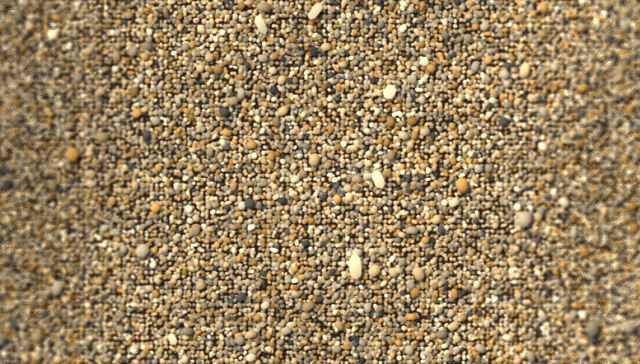
This texture is drawn by a Shadertoy shader. Its source:

```glsl
// Coarse sunlit sand with scattered pebbles and shell chips, in shallow focus.

const vec2  LIGHT_DIR = vec2(-0.75, 0.66);
const vec3  BED    = vec3(0.20, 0.14, 0.09);
const vec3  TAN    = vec3(0.84, 0.71, 0.50);
const vec3  GREY   = vec3(0.74, 0.67, 0.55);
const vec3  OCHRE  = vec3(0.82, 0.60, 0.30);
const vec3  CREAM  = vec3(0.98, 0.90, 0.72);
const vec3  SLATE  = vec3(0.34, 0.34, 0.33);
const vec3  SHELL  = vec3(1.04, 0.96, 0.76);
const float EXPOSURE    = 1.09;
const float SHARP_BLUR  = 0.0026;  // lens blur radius in the focused band
const float EDGE_BLUR   = 0.0050;  // extra blur towards the sides
const float SHADOW      = 0.60;
const int   LENS_TAPS   = 10;

vec3 hash3(vec2 p) {
    vec3 q = fract(vec3(p.xyx) * vec3(0.1031, 0.1030, 0.0973));
    q += dot(q, q.yxz + 33.33);
    return fract((q.xxy + q.yzz) * q.zyx);
}

mat2 rotation(float a) {
    float c = cos(a), s = sin(a);
    return mat2(c, -s, s, c);
}

// Mineral mix: mostly tan and grey, some ochre and cream, a little slate.
vec3 mineral(float pick, float tone) {
    vec3 c = TAN;
    c = mix(c, GREY,  step(0.40, pick));
    c = mix(c, OCHRE, step(0.66, pick));
    c = mix(c, CREAM, step(0.82, pick));
    c = mix(c, SLATE, step(0.94, pick));
    return c * mix(0.78, 1.22, tone);
}

// Lays one cellular layer of rounded grains, with their shadows, over col.
void layGrains(vec2 p, float cells, float cover, vec2 radii,
               float stretch, float shellMix, float seed, inout vec3 col) {
    vec2 g = p * cells + seed;
    vec2 home = floor(g);
    float nearest = 9.0, shadow = 0.0, slope = 0.0;
    vec3 grainColor = BED;
    for (int j = -1; j <= 1; j++)
    for (int i = -1; i <= 1; i++) {
        vec2 cell = home + vec2(i, j);
        vec3 place = hash3(cell + seed * 3.1);
        if (place.z > cover) continue;
        vec3 form = hash3(cell + seed * 5.7 + 41.0);
        float radius = mix(radii.x, radii.y, form.y * form.y);
        vec2 d = (g - cell - 0.2 - 0.6 * place.xy) / radius;
        mat2 turn = rotation(6.2832 * form.x);
        vec2 squash = vec2(1.0 / (1.0 + stretch * form.z), 1.0 + 0.5 * stretch * form.z);
        vec2 q = turn * d * squash;
        // Mix a round and a faceted outline for irregular grains
        float facet = max(abs(q.x) * 0.95 + abs(q.y) * 0.4, abs(q.y) * 1.08);
        float dist = mix(length(q), facet, 0.6);
        vec2 shadowPos = turn * (d + LIGHT_DIR * 0.55) * squash;
        shadow = max(shadow, 1.0 - smoothstep(0.6, 1.15, length(shadowPos)));
        if (dist < nearest) {
            nearest = dist;
            slope = dot(d, LIGHT_DIR);
            float pick = fract(form.z * 7.31 + place.x * 3.7);
            float tone = fract(form.x * 5.13 + place.y);
            grainColor = mix(mineral(pick, tone), SHELL, shellMix);
        }
    }
    float dome = sqrt(max(0.0, 1.0 - nearest * nearest));
    float shade = 0.62 + 0.34 * dome + 0.27 * clamp(slope, -1.0, 1.0);
    shade = mix(shade, 0.95 + 0.1 * clamp(slope, -1.0, 1.0), shellMix);
    col *= 1.0 - SHADOW * shadow;
    col = mix(col, grainColor * shade, 1.0 - smoothstep(0.86, 1.04, nearest));
}

vec3 sand(vec2 p) {
    vec3 col = BED;
    layGrains(p, 78.0, 1.00, vec2(0.42, 0.72), 0.35, 0.0, 11.0, col);
    layGrains(p, 60.0, 0.50, vec2(0.32, 0.58), 0.40, 0.0, 23.0, col);
    layGrains(p, 34.0, 0.17, vec2(0.28, 0.46), 0.35, 0.0, 37.0, col);
    layGrains(p, 17.0, 0.08, vec2(0.22, 0.36), 0.40, 0.0, 53.0, col);
    layGrains(p, 9.0,  0.06, vec2(0.09, 0.22), 0.90, 0.9, 71.0, col);
    return col;
}

// Slow swells of the ground from layered sines.
float relief(vec2 p) {
    float h = sin(p.x * 5.1 + 2.0 * sin(p.y * 3.7)) + sin(p.y * 7.3 - p.x * 4.0 + 1.0);
    return 0.5 * h + 0.35 * sin(p.x * 13.0 + p.y * 9.0 + 2.0 * sin(p.y * 11.0));
}

void mainImage(out vec4 fragColor, in vec2 fragCoord) {
    vec2 p = fragCoord / iResolution.y;
    float side = fragCoord.x / iResolution.x * 2.0 - 1.0;

    // Lens blur: golden-angle disc that widens away from the focused middle
    float blur = SHARP_BLUR + EDGE_BLUR * smoothstep(0.35, 1.05, abs(side));
    vec3 col = vec3(0.0);
    for (int k = 0; k < LENS_TAPS; k++) {
        float a = float(k) * 2.39996;
        float r = sqrt((float(k) + 0.5) / float(LENS_TAPS));
        col += sand(p + blur * r * vec2(cos(a), sin(a)));
    }
    col /= float(LENS_TAPS);

    // Ground swells and the dimmer left side
    col *= EXPOSURE * (1.0 + 0.06 * relief(p));
    col *= 1.0 - 0.17 * smoothstep(0.35, 1.0, -side);
    fragColor = vec4(clamp(col, 0.0, 1.0), 1.0);
}
```
